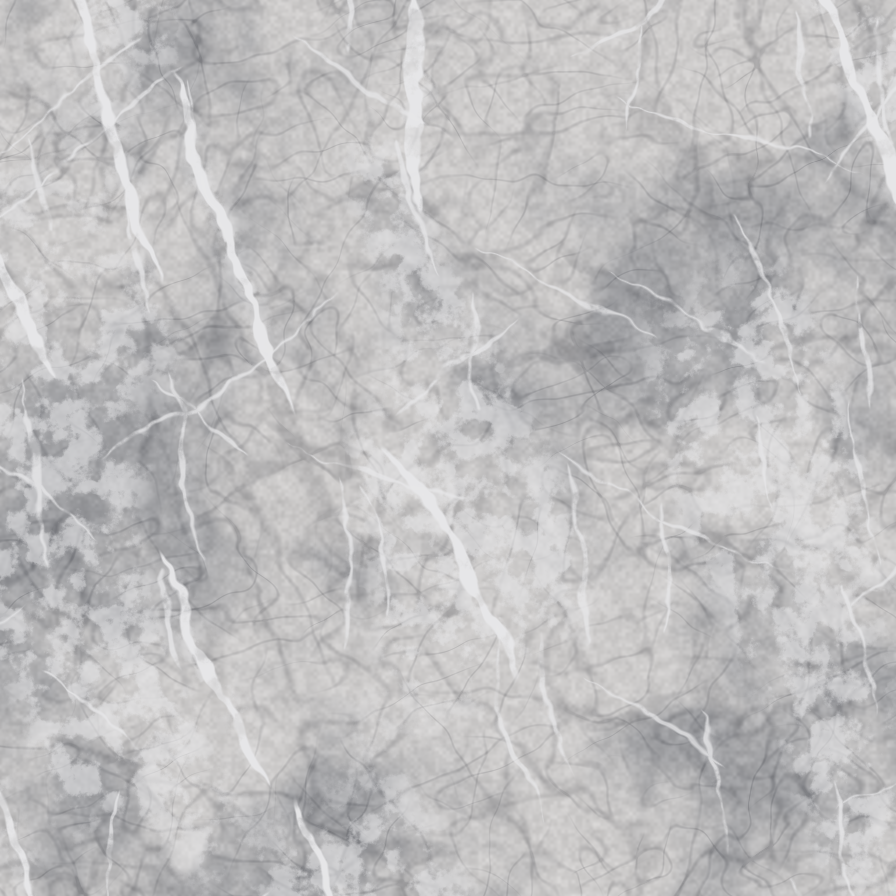
A WebGL 1 fragment shader for this texture:

```glsl
precision highp float;
// Grey marble: cloudy warm and cool greys under a web of dark hairlines,
// with frosted bands and tapered white veins. Clouds are layered noise, hairlines
// are noise contours, and veins are bent segments scattered on turned grids.

uniform vec2 u_resolution;

#define LIGHT_STONE vec3(0.805, 0.798, 0.795)
#define DARK_STONE vec3(0.625, 0.628, 0.640)
#define VEIN_WHITE vec3(0.905, 0.905, 0.912)
#define VEIN_LEAN 0.36
#define VEIN_WIDTH 0.0068
#define HAIR_DEPTH 0.115
#define FROST_AMOUNT 0.55
#define GRAIN_DEPTH 0.055
#define EDGE_SOFTNESS 0.0016

float hash(vec2 p) {
  vec3 h = fract(vec3(p.xyx) * 0.1031);
  h += dot(h, h.yzx + 33.33);
  return fract((h.x + h.y) * h.z);
}

float noise(vec2 p) {
  vec2 cell = floor(p), f = fract(p);
  f = f * f * (3.0 - 2.0 * f);
  float low = mix(hash(cell), hash(cell + vec2(1.0, 0.0)), f.x);
  float high = mix(hash(cell + vec2(0.0, 1.0)), hash(cell + 1.0), f.x);
  return mix(low, high, f.y);
}

mat2 turn(float angle) {
  float c = cos(angle), s = sin(angle);
  return mat2(c, -s, s, c);
}

float fbm(vec2 p) {
  float sum = 0.0, weight = 0.5;
  for (int i = 0; i < 5; i++) {
    sum += weight * noise(p);
    p = turn(0.7) * p * 2.03 + 11.7;
    weight *= 0.54;
  }
  return sum;
}

vec2 noisePair(vec2 p) {
  return vec2(noise(p), noise(p + 57.3)) - 0.5;
}

// Many turned, stretched noise contours make a tangle of fine fibres.
float hairlines(vec2 p) {
  float sum = 0.0;
  p += 0.012 * noisePair(p * 38.0);
  for (int i = 0; i < 8; i++) {
    float k = float(i);
    vec2 q = turn(k * 1.13 + 0.4) * p * (1.0 + 0.12 * k) + k * 17.3;
    float contour = abs(noise(q * vec2(23.0, 8.0)) - 0.5);
    float patchiness = smoothstep(0.35, 0.75, noise(q * 7.0 + 40.0));
    sum += patchiness * (1.0 - smoothstep(0.0, 0.065, contour));
  }
  return min(sum, 1.8);
}

// Scattered tapered strokes: x is the solid core, y is the soft halo around it.
vec2 veins(vec2 p, float angle, vec2 cellSize, float width, float chance, float seed) {
  vec2 q = turn(angle) * p + seed;
  vec2 home = floor(q / cellSize);
  vec2 cover = vec2(0.0);
  for (int j = -1; j <= 1; j++) {
    for (int i = -1; i <= 1; i++) {
      vec2 id = home + vec2(float(i), float(j));
      vec2 key = id + seed * 7.0 + 100.0;
      vec2 jitter = vec2(hash(key), hash(key + 31.7));
      vec2 d = q - (id + jitter) * cellSize;
      d.x += d.y * (hash(key + 63.1) - 0.5) * 0.45;
      float span = cellSize.y * (0.25 + 0.4 * hash(key + 12.9));
      float taper = max(0.0, 1.0 - d.y * d.y / (span * span));
      float swell = 0.25 + 1.3 * noise(vec2(d.y * 26.0, key.x * 3.7 + key.y));
      float halfWidth = width * sqrt(taper) * swell;
      float present = step(hash(key + 85.3), chance) * smoothstep(0.0, 0.15, taper);
      float dist = abs(d.x) - halfWidth;
      float core = 1.0 - smoothstep(-EDGE_SOFTNESS, EDGE_SOFTNESS, dist);
      float halo = exp(-max(dist, 0.0) / (width * 2.2)) * taper;
      cover = max(cover, present * vec2(core, halo));
    }
  }
  return cover;
}

void main() {
  vec2 p = gl_FragCoord.xy / u_resolution.y + 3.0;
  vec2 bent = p + 0.05 * noisePair(p * 5.0) + 0.013 * noisePair(p * 24.0)
            + 0.005 * noisePair(p * 85.0);
  vec2 along = turn(VEIN_LEAN) * bent;
  float speckle = fbm(p * 48.0);

  // Cloudy stone with grain and hairlines
  float cloud = 0.62 * fbm(along * vec2(6.0, 3.8)) + 0.38 * fbm(bent * 13.0 + 20.0);
  vec3 color = mix(DARK_STONE, LIGHT_STONE, smoothstep(0.29, 0.61, cloud));
  color += GRAIN_DEPTH * (noise(p * 250.0) + noise(p * 125.0) - 1.0);
  color -= HAIR_DEPTH * hairlines(p) * vec3(0.66, 0.65, 0.62);

  // White veins: broad steep, thin steep, and crossing threads
  vec2 broad = veins(bent, VEIN_LEAN, vec2(0.23, 0.40), VEIN_WIDTH, 0.62, 0.0);
  vec2 thin = veins(bent, VEIN_LEAN - 0.2, vec2(0.11, 0.18), VEIN_WIDTH * 0.38, 0.5, 5.3);
  vec2 rising = veins(bent, -0.82, vec2(0.20, 0.32), VEIN_WIDTH * 0.36, 0.5, 9.1);
  vec2 falling = veins(bent, 1.05, vec2(0.22, 0.24), VEIN_WIDTH * 0.34, 0.4, 13.7);

  // Broken frost gathers in steep bands and beside the veins
  float band = smoothstep(0.54, 0.8, noise(along * vec2(9.0, 2.6) + 8.0));
  float beside = max(broad.y, 0.7 * max(thin.y, rising.y));
  float frost = smoothstep(0.46, 0.66, speckle) * max(band, beside);
  color = mix(color, VEIN_WHITE, FROST_AMOUNT * frost);

  float threads = max(thin.x, max(rising.x, falling.x));
  float wear = smoothstep(0.28, 0.52, speckle);
  color = mix(color, VEIN_WHITE, threads * mix(0.25, 0.75, wear));
  color = mix(color, VEIN_WHITE, broad.x * mix(0.6, 0.97, wear));
  gl_FragColor = vec4(clamp(color, 0.0, 1.0), 1.0);
}
```
